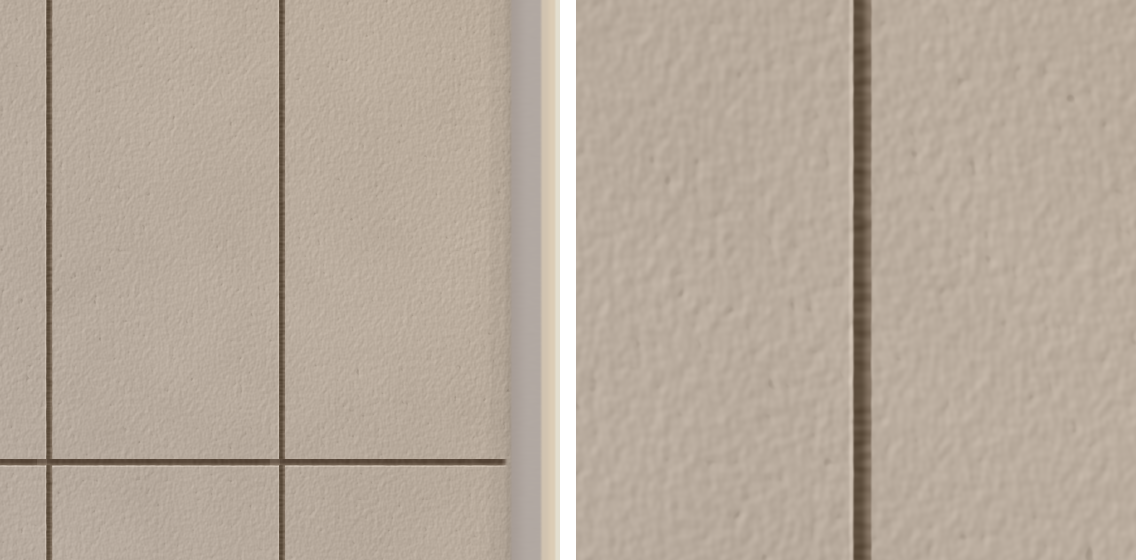
Left: the whole. Right: its middle third, enlarged.
Reproduce this texture procedurally as a three.js fragment shader.

```glsl
// Beige stucco wall cut by narrow panel grooves, with a smooth trim at the right.
// Grooves repeat by fract; the plaster is gradient noise lit as a relief
// from the upper left, over broad drifts of tone.
varying vec2 vUv;

vec2 hashGradient(vec2 cell) {
  vec2 h = vec2(dot(cell, vec2(127.1, 311.7)), dot(cell, vec2(269.5, 183.3)));
  return fract(sin(h) * 43758.55) * 2.0 - 1.0;
}

float gradientNoise(vec2 p) {
  vec2 i = floor(p), f = fract(p);
  vec2 u = f * f * f * (f * (f * 6.0 - 15.0) + 10.0);
  float a = dot(hashGradient(i), f);
  float b = dot(hashGradient(i + vec2(1.0, 0.0)), f - vec2(1.0, 0.0));
  float c = dot(hashGradient(i + vec2(0.0, 1.0)), f - vec2(0.0, 1.0));
  float d = dot(hashGradient(i + 1.0), f - 1.0);
  return mix(mix(a, b, u.x), mix(c, d, u.x), u.y);
}

// Plaster height: rounded grains with finer grit
float plasterHeight(vec2 p) {
  return gradientNoise(p * vec2(115.0, 88.0))
       + 0.5 * gradientNoise(p * vec2(215.0, 180.0) + 17.0);
}

// Soft-edged band between two signed offsets
float band(float d, float lo, float hi) {
  return smoothstep(lo - 0.001, lo + 0.001, d) * (1.0 - smoothstep(hi - 0.001, hi + 0.001, d));
}

void main() {
  vec2 uv = vUv;

  // Wall tone: warmer to the upper right, greyer to the lower left
  float warmth = smoothstep(-0.2, 1.3, 0.7 * uv.x + 0.5 * uv.y);
  vec3 color = mix(vec3(0.712, 0.664, 0.618), vec3(0.732, 0.676, 0.612), warmth);
  color += 0.022 * gradientNoise(uv * vec2(4.0, 3.0) + 5.0);
  color += 0.014 * gradientNoise(uv * 13.0 + 9.0);

  // Relief lighting, with a few darker pits
  float height = plasterHeight(uv);
  float relief = height - plasterHeight(uv + vec2(-0.0022, 0.0018));
  color += 0.075 * clamp(relief, -0.8, 0.8);
  color -= 0.05 * smoothstep(0.35, 0.75, -height);

  // Soft shade on the wall beside the trim
  color *= 1.0 - 0.035 * smoothstep(0.868, 0.882, uv.x) - 0.07 * smoothstep(0.895, 0.914, uv.x);

  // Signed distances to the vertical and horizontal grooves
  float wobble = 0.0005 * gradientNoise(uv * 90.0);
  float across = (fract((uv.x - 0.088) / 0.4157 + 0.5) - 0.5) * 0.4157 + wobble;
  float down = uv.y - 0.1745 + wobble;
  float grit = gradientNoise(uv * vec2(60.0, 210.0));
  float rowGrit = gradientNoise(uv * vec2(150.0, 60.0) + 31.0);
  float wallEnd = 1.0 - smoothstep(0.898, 0.908, uv.x);

  // Lit arrises beside the cuts
  color += 0.07 * band(across, -0.0078, -0.0052) * wallEnd;
  color += 0.09 * band(down, -0.0082, -0.0055) * wallEnd;

  // Vertical groove: dark left side, gritty lighter right side
  vec3 groove = mix(vec3(0.36, 0.30, 0.235), vec3(0.50, 0.435, 0.37),
                    smoothstep(-0.001, 0.0045, across));
  groove += 0.10 * grit;
  color = mix(color, groove, band(across, -0.0052, 0.0054) * wallEnd);

  // Horizontal groove: dark upper side, slightly lighter floor
  vec3 ledge = mix(vec3(0.45, 0.385, 0.32), vec3(0.34, 0.275, 0.22),
                   smoothstep(-0.005, 0.001, down));
  ledge += 0.05 * rowGrit;
  ledge += 0.07 * band(across, -0.022, -0.004);
  color = mix(color, ledge, band(down, -0.0055, 0.0058) * wallEnd);

  // Trim: grey return, cream edge and pale outer lip
  vec3 trim = mix(vec3(0.655, 0.615, 0.59), vec3(0.695, 0.66, 0.635),
                  smoothstep(0.912, 0.945, uv.x));
  trim += 0.008 * gradientNoise(uv * vec2(50.0, 170.0));
  trim = mix(trim, vec3(0.82, 0.765, 0.69), smoothstep(0.963, 0.970, uv.x));
  trim = mix(trim, vec3(0.86, 0.80, 0.71), smoothstep(0.974, 0.986, uv.x));
  trim = mix(trim, vec3(0.89, 0.87, 0.81), smoothstep(0.989, 0.994, uv.x));
  color = mix(color, trim, smoothstep(0.910, 0.916, uv.x));

  gl_FragColor = vec4(color, 1.0);
}
```
